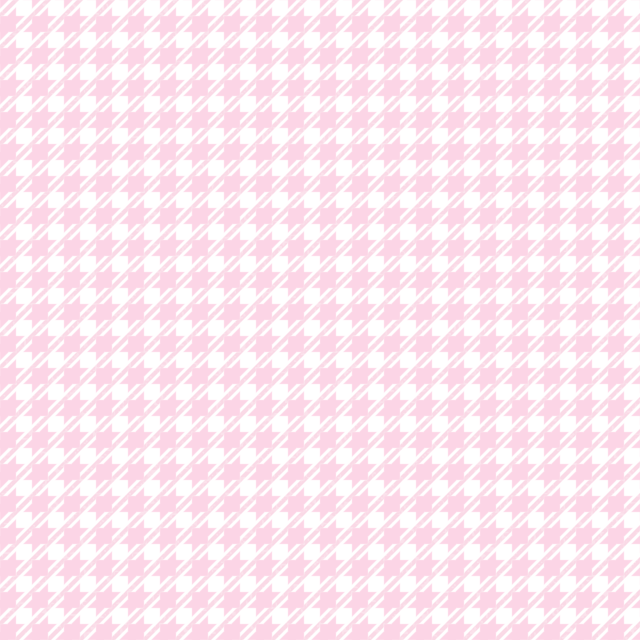
Give the GLSL for this pattern, as a Shadertoy shader.

```glsl
#define REPEATS 20.0
#define PINK vec3(0.99, 0.835, 0.90)
#define STRAND_PINK vec3(0.98, 0.85, 0.90)
#define WHITE vec3(1.0)
#define STRAND_HALF_WIDTH 0.095
#define TOOTH_REACH 0.27
#define SOFTNESS 0.055
#define FLECK_SCALE 14.0
#define FLECK_AMOUNT 0.25

float hash(vec2 p) {
    return fract(sin(dot(p, vec2(127.1, 311.7))) * 43758.5453);
}

float valueNoise(vec2 p) {
    vec2 cell = floor(p);
    vec2 f = fract(p);
    f = f * f * (3.0 - 2.0 * f);
    float low = mix(hash(cell), hash(cell + vec2(1.0, 0.0)), f.x);
    float high = mix(hash(cell + vec2(0.0, 1.0)), hash(cell + vec2(1.0)), f.x);
    return mix(low, high, f.y);
}

// Distance to the nearest whole number
float wholeDistance(float t) {
    return abs(fract(t + 0.5) - 0.5);
}

float coverage(float dist, float edge) {
    return smoothstep(0.5, -0.5, dist / edge);
}

void mainImage(out vec4 fragColor, in vec2 fragCoord) {
    vec2 cloth = fragCoord / iResolution.y * REPEATS;
    float edge = max(SOFTNESS, REPEATS / iResolution.y);
    float slant = cloth.x - cloth.y;
    float perpendicular = inversesqrt(2.0);

    // Pink columns and rows, each half a repeat wide
    float column = coverage(wholeDistance(cloth.x - 0.25) - 0.25, edge);
    float row = coverage(wholeDistance(cloth.y - 0.25) - 0.25, edge);

    // Solid squares with teeth at the upper right corner
    float square = column * row;
    float either = column + row - square;
    float tooth = coverage((wholeDistance(slant) - TOOTH_REACH) * perpendicular, edge);
    float solid = max(square, either * tooth);

    // Thin strands run unbroken from corner to corner
    float strandDistance = wholeDistance(slant - 0.5) - STRAND_HALF_WIDTH;
    float strand = coverage(strandDistance * perpendicular, edge);
    float fleck = smoothstep(0.5, 0.9, valueNoise(cloth * FLECK_SCALE));
    strand *= (1.0 - solid) * (1.0 - FLECK_AMOUNT * fleck);

    vec3 color = mix(WHITE, PINK, solid);
    color = mix(color, STRAND_PINK, strand);
    fragColor = vec4(color, 1.0);
}
```
